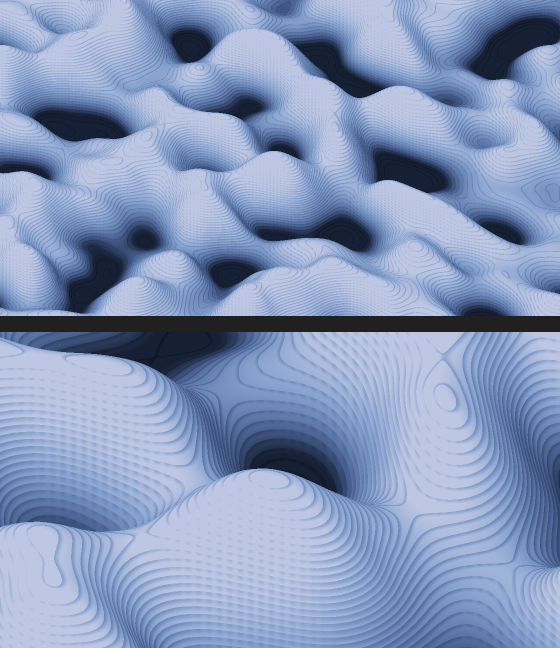
Top: the whole. Bottom: its middle third, enlarged.
Give the GLSL for this background, as a Shadertoy shader.

```glsl
#define CELL 0.25          // width of one noise cell
#define RELIEF 0.172       // height scale of the hills
#define FLOOR_LEVEL -0.50  // noise level of the pit floors
#define PEAK_LEVEL 0.95    // noise level where rays start
#define LAYER 0.0060       // thickness of one terrace layer
#define LEDGE 0.0052       // width of the shadow below a ledge
#define LEDGE_DEPTH 1.15   // strength of that shadow
#define DASH 0.011         // period of the dashes on lit slopes
#define PITCH 0.59         // camera elevation in radians
#define MARCH_STEPS 36
#define REFINE_STEPS 6
#define SAMPLES 2          // antialiasing grid per axis

const vec3 RAMP[6] = vec3[6](
    vec3(0.06, 0.09, 0.15), vec3(0.15, 0.21, 0.33), vec3(0.28, 0.37, 0.56),
    vec3(0.41, 0.52, 0.71), vec3(0.55, 0.65, 0.82), vec3(0.74, 0.775, 0.885));

vec2 randomGradient(vec2 cell) {
    float angle = 6.2832 * fract(sin(dot(cell, vec2(127.1, 311.7))) * 43758.5);
    return vec2(cos(angle), sin(angle));
}

float gradientNoise(vec2 p) {
    vec2 i = floor(p), f = p - i;
    vec2 u = f * f * f * (f * (f * 6.0 - 15.0) + 10.0);
    vec2 e = vec2(1.0, 0.0);
    float a = dot(randomGradient(i), f);
    float b = dot(randomGradient(i + e.xy), f - e.xy);
    float c = dot(randomGradient(i + e.yx), f - e.yx);
    float d = dot(randomGradient(i + e.xx), f - e.xx);
    return mix(mix(a, b, u.x), mix(c, d, u.x), u.y);
}

// Hill level in noise units, softly clamped at the pit floor
float hillLevel(vec2 ground) {
    ground.y += 0.3 * ground.x;  // ridges lean down to the right
    vec2 q = ground / CELL + 7.3;
    float n = gradientNoise(mat2(0.8, 0.6, -0.6, 0.8) * q);
    n += 0.7 * gradientNoise(mat2(1.04, -0.39, 0.39, 1.04) * q + 31.7);
    float d = n - FLOOR_LEVEL;
    return FLOOR_LEVEL + 0.5 * (d + sqrt(d * d + 0.02));
}

// Ground point seen through a screen point at a given level
vec2 groundAt(vec2 screen, float level) {
    return vec2(screen.x, (screen.y - level * RELIEF * cos(PITCH)) / sin(PITCH));
}

// March downward until the ray dips below the terrain, then bisect
float hitLevel(vec2 screen) {
    float above = PEAK_LEVEL, below = PEAK_LEVEL;
    float stride = (PEAK_LEVEL - FLOOR_LEVEL) / float(MARCH_STEPS);
    for (int i = 0; i < MARCH_STEPS; i++) {
        below = above - stride;
        if (hillLevel(groundAt(screen, below)) >= below) break;
        above = below;
    }
    for (int i = 0; i < REFINE_STEPS; i++) {
        float middle = 0.5 * (above + below);
        if (hillLevel(groundAt(screen, middle)) >= middle) below = middle;
        else above = middle;
    }
    return below;
}

vec3 toneColor(float tone) {
    tone = clamp(tone, 0.0, 5.0);
    int i = min(int(tone), 4);
    return mix(RAMP[i], RAMP[i + 1], tone - float(i));
}

vec3 shade(vec2 screen) {
    vec2 ground = groundAt(screen, hitLevel(screen));
    float level = hillLevel(ground);

    // Slope and normal
    vec2 e = vec2(0.004, 0.0);
    vec2 slope = RELIEF / e.x * (vec2(hillLevel(ground + e.xy),
                                      hillLevel(ground + e.yx)) - level);
    vec3 normal = normalize(vec3(-slope.x, 1.0, -slope.y));

    // Depth occlusion, side light and bluish rims
    float tone = 0.3 + 5.0 * (1.0 - exp(-4.4 * max(level + 0.37, 0.0)));
    float light = dot(normal, normalize(vec3(-0.5, 0.75, -0.45)));
    float facing = max(dot(normal, vec3(0.0, sin(PITCH), -cos(PITCH))), 0.0);
    float openness = smoothstep(-0.4, 0.0, level);
    tone += openness * (1.6 * (light - 0.66) - 0.9 * pow(1.0 - facing, 3.0));

    // Shadow under each terrace ledge, broken into dashes on lit slopes
    float toLedge = (1.0 - fract(level * RELIEF / LAYER)) * LAYER;
    float ledge = 1.0 - smoothstep(0.0, LEDGE, toLedge / max(length(slope), 0.05));
    float lit = smoothstep(0.7, 0.98, light);
    float dash = 0.5 + 0.5 * sin(6.2832 * ground.x / DASH);
    ledge *= mix(1.0, 0.85 - 0.5 * dash, lit);
    tone -= LEDGE_DEPTH * ledge * mix(0.35, 1.0, openness);
    return toneColor(tone);
}

void mainImage(out vec4 fragColor, in vec2 fragCoord) {
    vec3 total = vec3(0.0);
    for (int j = 0; j < SAMPLES; j++)
    for (int i = 0; i < SAMPLES; i++) {
        vec2 offset = (vec2(i, j) + 0.5) / float(SAMPLES) - 0.5;
        total += shade((fragCoord + offset) / iResolution.y);
    }
    fragColor = vec4(total / float(SAMPLES * SAMPLES), 1.0);
}
```
